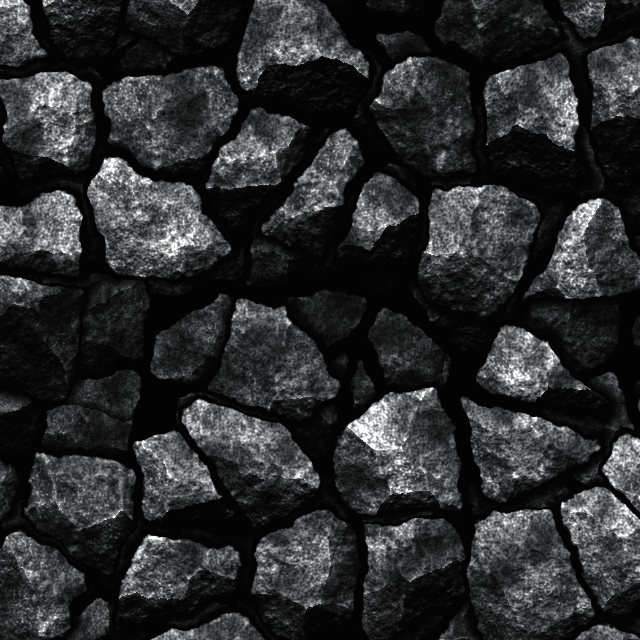
This texture is drawn by a WebGL 1 fragment shader. Its source:

```glsl
precision highp float;
uniform vec2 u_resolution;

// A bed of dark, angular crushed stones lit from above, over deep black gaps.
// Stones are inset Voronoi cells chipped by random cuts; each is faceted by
// intersecting planes and roughened with gradient noise. A dim layer lies below.

const vec3 LIGHT = vec3(-0.16, 0.6, 0.784);
const vec3 GAP_COLOR = vec3(0.012, 0.012, 0.013);
const vec3 STONE_TINT = vec3(0.985, 1.0, 1.015);
const float TAU = 6.28318;

struct Stone {
  vec2 id;       // random key of the stone
  vec2 local;    // position relative to its seed point
  vec2 outward;  // direction of the nearest side
  float edge;    // distance to the outline, positive inside
};

vec2 hash2(vec2 p) {
  vec3 q = fract(p.xyx * vec3(0.1031, 0.1030, 0.0973));
  q += dot(q, q.yzx + 33.33);
  return fract((q.xx + q.yz) * q.zy);
}

vec2 direction(float angle) { return vec2(cos(angle), sin(angle)); }

float corner(vec2 cell, vec2 offset, vec2 f) {
  return dot(direction(TAU * hash2(cell + offset).x), f - offset);
}

float gradientNoise(vec2 p) {
  vec2 i = floor(p), f = p - i;
  vec2 u = f * f * f * (f * (f * 6.0 - 15.0) + 10.0);
  float low = mix(corner(i, vec2(0, 0), f), corner(i, vec2(1, 0), f), u.x);
  float high = mix(corner(i, vec2(0, 1), f), corner(i, vec2(1, 1), f), u.x);
  return mix(low, high, u.y);
}

float fbm(vec2 p) {
  float sum = 0.0, amp = 1.0;
  for (int i = 0; i < 5; i++) {
    sum += amp * gradientNoise(p);
    p = mat2(1.6, 1.2, -1.2, 1.6) * p + 7.3;
    amp *= 0.55;
  }
  return sum;
}

float smoothMin(float a, float b, float k) {
  float h = max(k - abs(a - b), 0.0) / k;
  return min(a, b) - 0.25 * k * h * h;
}

vec2 seedPoint(vec2 cell) { return cell + 0.5 + 0.84 * (hash2(cell) - 0.5); }

// Nearest stone: Voronoi sides pulled inwards, then three random cuts.
Stone findStone(vec2 p) {
  vec2 home = floor(p), id = home, local = vec2(0.0), outward = vec2(0.0, 1.0);
  float nearest = 9.0, border = 9.0, side = 9.0;
  for (int y = -1; y <= 1; y++) for (int x = -1; x <= 1; x++) {
    vec2 cell = home + vec2(x, y);
    vec2 r = p - seedPoint(cell);
    if (dot(r, r) < nearest) { nearest = dot(r, r); id = cell; local = r; }
  }
  vec2 center = seedPoint(id);
  for (int y = -2; y <= 2; y++) for (int x = -2; x <= 2; x++) {
    vec2 gap = seedPoint(id + vec2(x, y)) - center;
    float span = length(gap);
    if (span > 0.001) {
      float d = 0.5 * span - dot(local, gap / span);
      if (d < side) { side = d; outward = gap / span; }
      border = smoothMin(border, d, 0.07);
    }
  }
  vec2 kind = hash2(id + 71.7);
  float inset = mix(0.025, 0.085, kind.x);
  float edge = border - inset;
  side -= inset;
  for (int i = 0; i < 3; i++) {
    vec2 r = hash2(id + 5.3 + 13.1 * float(i));
    vec2 dir = direction(TAU * r.x);
    float d = mix(0.36, 0.8, r.y) - dot(dir, local);
    if (d < side) { side = d; outward = dir; }
    edge = smoothMin(edge, d, 0.07);
  }
  if (kind.y < 0.1) edge = -0.06 - max(border, 0.0);  // missing stone
  return Stone(id, local, outward, edge);
}

// Lowest of six tilted planes: slope in xy, distance to the ridge in z.
vec3 facet(vec2 local, vec2 id) {
  float spin = TAU * hash2(id + 9.9).x;
  float low = 9.0, next = 9.0;
  vec2 slope = vec2(0.0);
  for (int i = 0; i < 6; i++) {
    vec2 r = hash2(id + 3.7 + 17.3 * float(i));
    bool top = i == 0;
    vec2 s = direction(spin + (float(i) + 0.8 * r.x) * TAU / 5.0);
    s *= top ? 0.3 * r.y : mix(0.4, 1.25, r.y);
    float h = (top ? 0.1 : mix(0.1, 0.38, r.x)) - dot(s, local);
    if (h < low) { next = low; low = h; slope = s; }
    else next = min(next, h);
  }
  return vec3(slope, next - low);
}

// Brightness in x, distance to the outline in y.
vec2 stoneLayer(vec2 q) {
  vec2 warp = vec2(fbm(q * 2.4), fbm(q * 2.4 + 31.0));
  Stone stone = findStone(q + 0.085 * warp);
  vec2 id = stone.id, grainPos = q + 4.0 * hash2(id + 2.2);
  vec3 plane = facet(stone.local, id);

  // Rough surface normal, bevelled along the outline
  float e = 0.012;
  float rough = fbm(grainPos * 3.2);
  vec2 bump = vec2(fbm((grainPos + vec2(e, 0.0)) * 3.2),
                   fbm((grainPos + vec2(0.0, e)) * 3.2)) - rough;
  float rim = exp(-max(stone.edge, 0.0) / 0.045);
  vec2 slope = plane.xy - 0.042 * bump / e + 0.6 * rim * stone.outward;
  float lambert = max(dot(normalize(vec3(slope, 1.0)), LIGHT), 0.0);

  // Mineral grain, worn ridges, veins and pale flecks
  float fine = gradientNoise(grainPos * 42.0);
  float coarse = gradientNoise(grainPos * 17.0);
  float patches = gradientNoise(grainPos * 2.1 + 40.0);
  float albedo = mix(0.27, 0.62, hash2(id + 6.6).y);
  float tone = albedo * pow(lambert, 1.5) * (1.0 + 0.8 * fine + 0.6 * coarse);
  tone *= mix(0.5, 1.25, smoothstep(-0.5, 0.4, rough)) * (1.0 + 0.7 * patches);
  float wear = smoothstep(-0.25, 0.45, coarse + patches);
  tone += 0.3 * wear * exp(-plane.z / 0.022) * (0.25 + lambert);
  tone += 0.2 * wear * exp(-abs(stone.edge - 0.02) / 0.016) * lambert;
  float vein = exp(-abs(gradientNoise(q * 2.7 + 2.0 * warp)) / 0.018);
  float fleck = smoothstep(0.22, 0.5, fine + 0.5 * coarse);
  tone += lambert * (0.12 * vein * wear + 0.22 * fleck * smoothstep(-0.1, 0.35, patches));
  return vec2(max(tone, 0.0), stone.edge);
}

void main() {
  float size = min(u_resolution.x, u_resolution.y);
  vec2 uv = gl_FragCoord.xy / size;
  float soft = 5.6 / size;
  vec2 upper = stoneLayer(uv * 5.6 + 20.0);
  vec2 lower = stoneLayer(uv * 6.6 + 63.4);

  // Lower stones fade into the shadow of the upper ones
  float shadow = smoothstep(0.02, 0.17, -upper.y);
  float depth = 0.5 * shadow * smoothstep(-soft, soft, lower.y);
  vec3 color = GAP_COLOR + STONE_TINT * lower.x * depth;
  vec3 stoneColor = GAP_COLOR + STONE_TINT * upper.x;
  color = mix(color, stoneColor, smoothstep(-soft, soft, upper.y));
  gl_FragColor = vec4(min(color, 1.0), 1.0);
}
```
